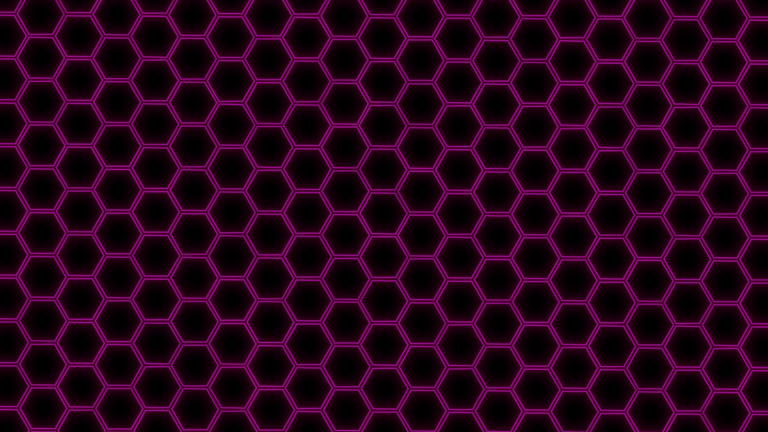
Reproduce this pattern procedurally as a Shadertoy shader.

```glsl
// Neon honeycomb: double magenta outlines with a soft inner glow on black
#define ROWS 9.86                        // cells per canvas height
#define SHIFT vec2(-0.01, 0.06)          // lattice offset, in cells
#define SKEW vec2(0.007, 0.0065)         // slight slant of columns and rows
#define LINE_INSET 0.037                 // outline distance from the cell border
#define LINE_HALF 0.016                  // half the outline width
#define GLOW_REACH 0.142                 // falloff length of the glow
#define WOBBLE 0.012                     // unevenness of the outlines
#define WEAR 0.22                        // brightness variation
#define LINE_COLOR vec3(0.34, 0.06, 0.40)
#define GLOW_COLOR vec3(0.30, 0.002, 0.16)

const vec2 LATTICE = vec2(1.7320508, 1.0);

vec2 hash2(vec2 p) {
    p = vec2(dot(p, vec2(127.1, 311.7)), dot(p, vec2(269.5, 183.3)));
    return fract(sin(p) * 43758.55) * 2.0 - 1.0;
}

float gradientNoise(vec2 p) {
    vec2 i = floor(p), f = fract(p);
    vec2 u = f * f * f * (f * (f * 6.0 - 15.0) + 10.0);
    vec2 e = vec2(0.0, 1.0);
    float low = mix(dot(hash2(i), f), dot(hash2(i + e.yx), f - e.yx), u.x);
    float high = mix(dot(hash2(i + e), f - e), dot(hash2(i + e.yy), f - e.yy), u.x);
    return mix(low, high, u.y);
}

// Offset from the centre of the nearest flat-topped cell
vec2 hexLocal(vec2 p) {
    vec2 a = mod(p + 0.5 * LATTICE, LATTICE) - 0.5 * LATTICE;
    vec2 b = mod(p, LATTICE) - 0.5 * LATTICE;
    return dot(a, a) < dot(b, b) ? a : b;
}

// Distance inward from the cell border
float borderDistance(vec2 q) {
    q = abs(q);
    return 0.5 - max(q.y, dot(q, vec2(0.8660254, 0.5)));
}

void mainImage(out vec4 fragColor, in vec2 fragCoord) {
    float pixel = ROWS / iResolution.y;
    vec2 p = (fragCoord - 0.5 * iResolution.xy) * pixel;
    p += SKEW * p.yx - SHIFT;

    // Cell geometry with a faint wobble
    vec2 local = hexLocal(p);
    vec2 cell = floor((p - local) * vec2(1.1547005, 2.0) + 0.5);
    float d = borderDistance(local);
    float inset = LINE_INSET + WOBBLE * gradientNoise(p * 1.7 + 9.0);

    // Outlines
    float line = 1.0 - smoothstep(-0.75 * pixel, 0.75 * pixel, abs(d - inset) - LINE_HALF);
    line *= 1.0 + WEAR * gradientNoise(p * 1.3);

    // Glow, rounder toward the centre and fading to black there
    float inner = mix(d, max(0.53 - length(local), 0.0), smoothstep(0.05, 0.3, d));
    float glow = exp(-max(inner, 0.02) / GLOW_REACH) * (1.0 - smoothstep(0.25, 0.52, inner));
    glow *= 1.0 + WEAR * gradientNoise(p * 0.8 + 31.0) + 0.2 * WEAR * hash2(cell).x;

    // Farther glow turns redder
    vec3 tint = GLOW_COLOR * vec3(1.0, 1.0, mix(0.8, 1.1, glow));
    fragColor = vec4(tint * glow + LINE_COLOR * line, 1.0);
}
```
